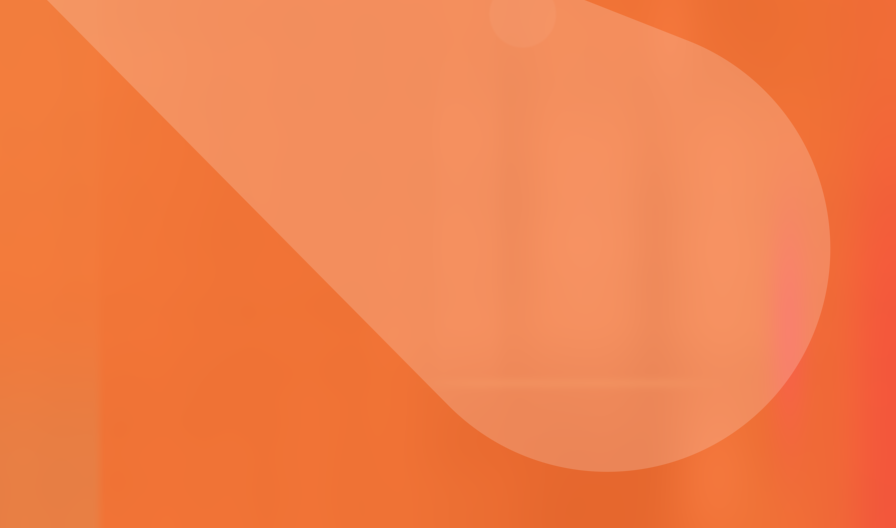
Reproduce this background procedurally as a Shadertoy shader.

```glsl
// Warm orange backdrop with soft light streaks and a translucent teardrop panel.

const vec3 ORANGE = vec3(0.942, 0.450, 0.210);
const vec3 AMBER  = vec3(0.955, 0.505, 0.250);
const vec3 OCHRE  = vec3(0.895, 0.505, 0.280);
const vec3 RUST   = vec3(0.885, 0.385, 0.165);
const vec3 PEACH  = vec3(0.970, 0.480, 0.250);
const vec3 RED    = vec3(0.955, 0.325, 0.235);
const vec3 PINK   = vec3(0.970, 0.370, 0.300);

vec2 hashGradient(vec2 cell) {
    float h = fract(sin(dot(cell, vec2(127.1, 311.7))) * 4375.85);
    return vec2(cos(6.2832 * h), sin(6.2832 * h));
}

float gradientNoise(vec2 p) {
    vec2 i = floor(p), f = fract(p);
    vec2 u = f * f * f * (f * (f * 6.0 - 15.0) + 10.0);
    vec2 e = vec2(0.0, 1.0);
    float a = dot(hashGradient(i), f);
    float b = dot(hashGradient(i + e.yx), f - e.yx);
    float c = dot(hashGradient(i + e.xy), f - e.xy);
    float d = dot(hashGradient(i + e.yy), f - e.yy);
    return mix(mix(a, b, u.x), mix(c, d, u.x), u.y);
}

// Elliptical falloff: 1 at the centre, fading over the given size.
float glow(vec2 p, vec2 centre, vec2 size) {
    vec2 d = (p - centre) / size;
    return exp(-dot(d, d));
}

// Soft-edged interval from lo to hi.
float band(float x, float lo, float hi, float blur) {
    return smoothstep(lo - blur, lo + blur, x)
         * (1.0 - smoothstep(hi - blur, hi + blur, x));
}

// Circle joined to the two tangent lines whose outward normals are given.
float teardropDistance(vec2 q, float radius, vec2 normalA, vec2 normalB) {
    vec2 axis = normalize(normalA + normalB);
    bool facesTip = dot(q, axis) > dot(normalA, axis) * length(q);
    float sides = max(dot(q, normalA), dot(q, normalB));
    return (facesTip ? sides : length(q)) - radius;
}

float coverage(float dist, float pixel) {
    return 1.0 - smoothstep(-pixel, pixel, dist);
}

vec3 backdrop(vec2 p) {
    vec3 col = ORANGE;

    // Left side: pale amber with an ochre column at the foot
    col = mix(col, AMBER, 0.65 * (1.0 - smoothstep(0.0, 0.55, p.x)) * smoothstep(0.1, 0.9, p.y));
    float column = band(p.x, -0.2, 0.188, 0.014);
    col = mix(col, AMBER, 0.3 * column);
    col = mix(col, OCHRE, 0.75 * column * (1.0 - smoothstep(0.1, 0.48, p.y)));

    // Dark folds
    col = mix(col, RUST, 0.75 * glow(p, vec2(1.13, 0.02), vec2(0.22, 0.22)));
    col = mix(col, RUST, 0.38 * glow(p, vec2(1.24, 0.50), vec2(0.045, 0.38)));
    col = mix(col, RUST, 0.25 * glow(p, vec2(0.98, 0.55), vec2(0.05, 0.35)));
    col = mix(col, RUST, 0.30 * glow(p, vec2(1.42, 0.96), vec2(0.17, 0.16)));
    col = mix(col, RUST, 0.35 * band(p.x, 0.82, 1.52, 0.12) * band(p.y, 0.10, 0.33, 0.07));

    // Bright folds
    col = mix(col, PEACH, 0.65 * glow(p, vec2(1.11, 0.56), vec2(0.09, 0.24)));
    col = mix(col, PEACH, 0.65 * glow(p, vec2(1.37, 0.54), vec2(0.08, 0.28)));
    col = mix(col, PEACH, 0.55 * glow(p, vec2(1.27, 0.93), vec2(0.055, 0.16)));
    col = mix(col, PEACH, 0.75 * glow(p, vec2(1.36, 0.10), vec2(0.08, 0.13)));
    col = mix(col, PEACH, 0.25 * band(p.x, 0.825, 0.945, 0.02) * band(p.y, 0.28, 0.86, 0.1));

    // Red right edge and the pink streak beside it
    float low = 1.0 - smoothstep(0.30, 0.95, p.y);
    col = mix(col, RED, 0.35 * smoothstep(1.40, 1.66, p.x) * low);
    col = mix(col, RED, 0.75 * smoothstep(1.58, 1.69, p.x) * low);
    col = mix(col, RED, 0.20 * smoothstep(1.50, 1.68, p.x));
    col = mix(col, PINK, 0.80 * glow(p, vec2(1.495, 0.38), vec2(0.038, 0.22)));

    // Thin horizontal highlight
    float line = band(p.x, 0.84, 1.32, 0.08) * glow(p, vec2(p.x, 0.274), vec2(1.0, 0.011));
    col = mix(col, AMBER, 0.4 * line);

    // Faint brushed variation
    float grain = gradientNoise(p * vec2(1.8, 9.0)) + gradientNoise(p * vec2(11.0, 1.3) + 17.0);
    return col * (1.0 + 0.009 * grain);
}

void mainImage(out vec4 fragColor, in vec2 fragCoord) {
    vec2 p = fragCoord / iResolution.y;
    float pixel = 0.8 / iResolution.y;

    // Translucent white panel and a small disc hanging from the top
    vec2 lowerNormal = normalize(vec2(-1.0, -0.99));
    vec2 upperNormal = normalize(vec2(0.366, 0.93));
    float panel = teardropDistance(p - vec2(1.150, 0.529), 0.4226, lowerNormal, upperNormal);
    float disc = length(p - vec2(0.990, 0.973)) - 0.063;

    vec3 col = backdrop(p);
    col = mix(col, vec3(1.0), 0.195 * coverage(panel, pixel));
    col = mix(col, vec3(1.0), 0.045 * coverage(disc, pixel * 2.0));
    fragColor = vec4(col, 1.0);
}
```
